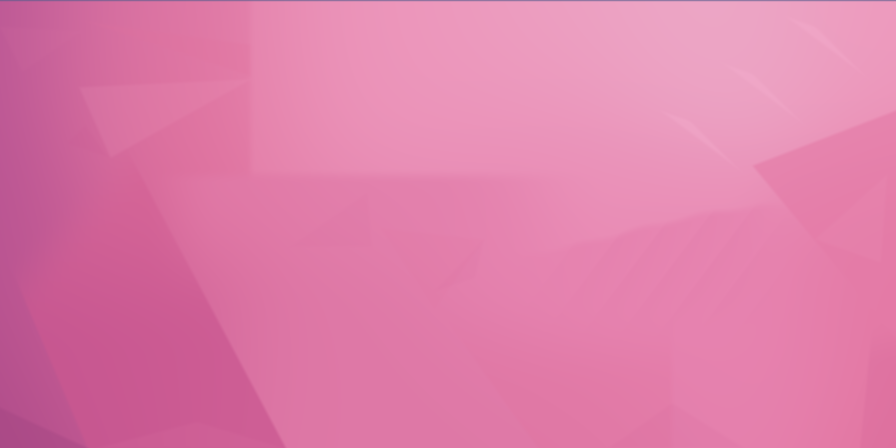
A WebGL 1 fragment shader for this background:

```glsl
precision highp float;
// Soft pink and plum gradient backdrop overlaid with faint angular facets.
uniform vec2 u_resolution;

#define GLOW_FALLOFF 12.0
#define EDGE_SOFT 0.005
#define FACET_STRENGTH 0.8
#define STREAK_PITCH 0.085
#define STREAK_STRENGTH 0.22
#define RIM_STRENGTH 0.6

const vec3 PLUM = vec3(0.66, 0.28, 0.53);
const vec3 ORCHID = vec3(0.71, 0.32, 0.57);
const vec3 MAGENTA = vec3(0.78, 0.33, 0.56);
const vec3 ROSE = vec3(0.87, 0.47, 0.65);
const vec3 CORAL = vec3(0.88, 0.44, 0.61);
const vec3 PINK = vec3(0.905, 0.515, 0.69);
const vec3 BLUSH = vec3(0.93, 0.60, 0.74);
const vec3 PALE = vec3(0.925, 0.66, 0.78);
const vec3 SLATE = vec3(0.34, 0.36, 0.55);

// Weighted colour centre; the sum is normalised by its alpha.
vec4 glow(vec2 p, vec2 centre, vec3 colour) {
  vec2 d = p - centre;
  return vec4(colour, 1.0) * exp(-GLOW_FALLOFF * dot(d, d));
}

// Coverage to the right of the line from a to b.
float side(vec2 p, vec2 a, vec2 b, float soft) {
  vec2 e = normalize(b - a), q = p - a;
  return smoothstep(-soft, soft, e.y * q.x - e.x * q.y);
}

// Triangle with clockwise corners.
float tri(vec2 p, vec2 a, vec2 b, vec2 c) {
  return FACET_STRENGTH * side(p, a, b, EDGE_SOFT) * side(p, b, c, EDGE_SOFT)
    * side(p, c, a, EDGE_SOFT);
}

float fall(float lo, float hi, float x) {
  return 1.0 - smoothstep(lo, hi, x);
}

vec3 gradient(vec2 p) {
  vec4 g = glow(p, vec2(-0.05, 0.95), ORCHID) + glow(p, vec2(-0.05, 0.55), ORCHID);
  g += glow(p, vec2(-0.05, 0.1), PLUM) + glow(p, vec2(0.33, 0.95), ROSE);
  g += glow(p, vec2(0.4, 0.7), CORAL) + glow(p, vec2(0.25, 0.25), mix(MAGENTA, ROSE, 0.4));
  g += glow(p, vec2(0.75, 0.3), ROSE) + glow(p, vec2(0.8, 0.85), mix(PINK, BLUSH, 0.8));
  g += glow(p, vec2(0.85, 0.0), ROSE) + glow(p, vec2(1.25, 0.85), mix(BLUSH, PALE, 0.4));
  g += glow(p, vec2(1.2, 0.5), PINK) + glow(p, vec2(1.6, 0.9), PALE);
  g += glow(p, vec2(2.0, 0.9), BLUSH) + glow(p, vec2(1.5, 0.33), PINK);
  g += glow(p, vec2(1.3, 0.0), ROSE) + glow(p, vec2(1.7, 0.15), PINK);
  g += glow(p, vec2(2.05, 0.4), mix(CORAL, PINK, 0.4)) + glow(p, vec2(2.08, 0.0), CORAL);
  return g.rgb / g.a;
}

vec3 leftFacets(vec3 c, vec2 p) {
  // Dark slab with a blurred upper left edge, and the plum corner below it
  vec2 top = vec2(0.3, 0.635), left = vec2(0.047, 0.35), foot = vec2(0.195, 0.0);
  float slab = side(p, top, vec2(0.638, 0.0), EDGE_SOFT)
    * side(p, foot, left, EDGE_SOFT) * side(p, left, top, 0.07);
  c = mix(c, mix(MAGENTA, CORAL, 0.1 + 0.4 * smoothstep(0.2, 0.6, p.y)), 0.75 * slab);
  c = mix(c, PLUM * 0.95, 0.4 * side(p, vec2(0.0, 0.09), foot, EDGE_SOFT));
  c = mix(c, ROSE, 0.16 * tri(p, vec2(0.22, 0.0), vec2(0.44, 0.058), vec2(0.63, 0.0)));
  // Upper left shards
  c = mix(c, BLUSH, 0.2 * tri(p, vec2(0.177, 0.805), vec2(0.56, 0.823), vec2(0.247, 0.648)));
  c = mix(c, CORAL, 0.25 * tri(p, vec2(0.2, 0.95), vec2(0.56, 0.9), vec2(0.56, 0.83)));
  c = mix(c, ROSE, 0.1 * tri(p, vec2(0.0, 0.94), vec2(0.18, 0.93), vec2(0.05, 0.84)));
  return mix(c, MAGENTA, 0.15 * tri(p, vec2(0.15, 0.68), vec2(0.19, 0.72), vec2(0.24, 0.65)));
}

vec3 centreFacets(vec3 c, vec2 p) {
  // Bright upper panel fading right, resting on a shelf that fades down
  float above = smoothstep(0.59, 0.625, p.y);
  c = mix(c, BLUSH, 0.25 * smoothstep(0.548, 0.572, p.x) * fall(0.8, 1.5, p.x) * above);
  c = mix(c, mix(ROSE, PINK, 0.3), 0.6 * smoothstep(0.32, 0.5, p.x) * fall(0.95, 1.35, p.x)
    * (1.0 - above) * smoothstep(0.3, 0.6, p.y));
  // Small shards beneath the shelf
  c = mix(c, MAGENTA, 0.06 * tri(p, vec2(0.65, 0.45), vec2(0.82, 0.57), vec2(0.83, 0.45)));
  c = mix(c, CORAL, 0.14 * tri(p, vec2(0.85, 0.49), vec2(1.08, 0.465), vec2(0.97, 0.31)));
  c = mix(c, MAGENTA, 0.07 * tri(p, vec2(0.97, 0.35), vec2(1.08, 0.465), vec2(1.06, 0.38)));
  // Lower panel with a slanted left edge
  c = mix(c, CORAL, 0.25 * side(p, vec2(1.2, 0.0), vec2(0.83, 0.52), EDGE_SOFT)
    * fall(1.49, 1.51, p.x) * fall(0.12, 0.34, p.y));
  return mix(c, MAGENTA, 0.1 * tri(p, vec2(1.36, 0.0), vec2(1.5, 0.1), vec2(1.66, 0.0)));
}

vec3 rightFacets(vec3 c, vec2 p) {
  // Pale sky above a slanting ridge
  float ridge = mix(0.42, 0.54, smoothstep(1.05, 1.75, p.x)) + 0.003 * sin(p.x * 45.0);
  float below = fall(ridge - 0.012, ridge + 0.012, p.y);
  float span = smoothstep(1.1, 1.4, p.x) * fall(1.62, 1.8, p.x);
  c = mix(c, BLUSH, 0.3 * span * (1.0 - below) * fall(0.55, 0.75, p.y));
  c = mix(c, PINK, 0.6 * span * below * smoothstep(0.15, 0.4, p.y));
  // Repeating slanted streaks below the ridge
  float streak = fract((p.x - 0.75 * p.y) / STREAK_PITCH);
  float fade = smoothstep(0.0, 0.1, streak) * (1.0 - streak);
  c = mix(c, ROSE, STREAK_STRENGTH * fade * below * span * smoothstep(0.22, 0.36, p.y));
  // Large rose wedge, its light shard and the dark corner
  vec2 tip = vec2(1.68, 0.63);
  float wedge = side(p, tip, vec2(2.0, 0.753), EDGE_SOFT) * side(p, vec2(2.0, 0.245), tip, EDGE_SOFT);
  c = mix(c, mix(CORAL, PINK, 0.55), 0.65 * wedge);
  c = mix(c, BLUSH, 0.16 * tri(p, vec2(1.82, 0.466), vec2(1.98, 0.61), vec2(1.966, 0.414)));
  c = mix(c, MAGENTA, 0.15 * side(p, vec2(1.92, 0.0), vec2(1.945, 0.25), EDGE_SOFT)
    * fall(0.18, 0.28, p.y));
  // Pale slivers stepping down to the left
  for (int i = 0; i < 3; i++) {
    vec2 s = vec2(1.76, 0.96) - float(i) * vec2(0.14, 0.105);
    c = mix(c, PALE * 1.04, 0.4 * tri(p, s, s + vec2(0.06, -0.02), s + vec2(0.16, -0.12)));
  }
  return c;
}

void main() {
  vec2 p = gl_FragCoord.xy / u_resolution * vec2(2.0, 1.0);
  vec3 c = rightFacets(centreFacets(leftFacets(gradient(p), p), p), p);
  // Thin cool rim along the top
  c = mix(c, SLATE, RIM_STRENGTH * smoothstep(0.996, 0.998, p.y));
  gl_FragColor = vec4(c, 1.0);
}
```
